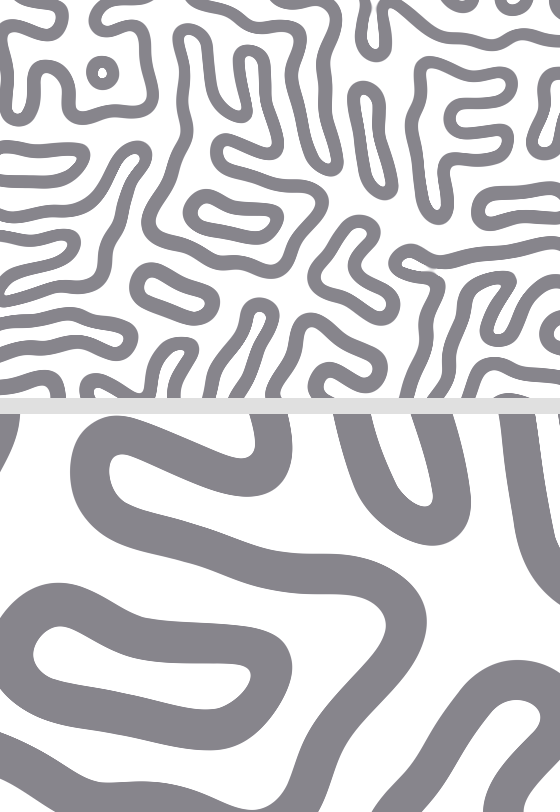
Top: the whole. Bottom: its middle third, enlarged.
Reproduce this pattern procedurally as a WebGL 2 fragment shader.

```glsl
#version 300 es
precision highp float;

uniform vec2 u_resolution;
out vec4 fragColor;

const vec3 PAPER = vec3(1.0);
const vec3 INK = vec3(0.53, 0.52, 0.55);
const float CELLS = 6.6;      // grid cells per canvas height
const float JITTER = 0.27;    // scatter of the graph nodes
const float ROUNDING = 0.1;   // softens the crease along each segment
const float SHARPNESS = 10.0; // smooth minimum: higher means tighter bends

vec2 hash22(vec2 p) {
    vec3 q = fract(p.xyx * vec3(0.1031, 0.1030, 0.0973));
    q += dot(q, q.yzx + 33.33);
    return fract((q.xx + q.yz) * q.zy);
}

vec2 scatter(vec2 node, float seed) {
    return node + JITTER * (hash22(node + seed) - 0.5);
}

// Each node reaches for one neighbour: 0 right, 1 up, 2 left, 3 down
float reach(vec2 node) {
    return floor(4.0 * hash22(node + 7.0).x);
}

// Exponential closeness, to be summed into a smooth minimum
float closeness(vec2 p, vec2 a, vec2 b) {
    vec2 ab = b - a;
    float t = clamp(dot(p - a, ab) / dot(ab, ab), 0.0, 1.0);
    vec2 offset = p - a - t * ab;
    return exp(-SHARPNESS * sqrt(dot(offset, offset) + ROUNDING * ROUNDING));
}

vec2 rotate(vec2 p, float angle) {
    float c = cos(angle), s = sin(angle);
    return vec2(c * p.x - s * p.y, s * p.x + c * p.y);
}

vec2 bend(vec2 p) {
    p = rotate(p, 0.2);
    p += 0.32 * sin(p.yx * vec2(0.8, 0.7) + vec2(1.0, 3.1));
    return p + 0.1 * sin(p.yx * vec2(2.3, 1.9) + vec2(0.4, 2.2));
}

// Difference of the distances to a random graph and to its dual graph.
// The zero line winds between both as long meanders.
float meanderField(vec2 canvasPoint) {
    vec2 p = bend(canvasPoint) + 40.0;
    vec2 cell = floor(p);
    float graph = 0.0, dual = 0.0;
    for (int j = -2; j <= 2; j++) {
        for (int i = -2; i <= 2; i++) {
            vec2 node = cell + vec2(i, j);
            vec2 start = scatter(node, 19.0);
            vec2 center = scatter(node + 0.5, 53.0);
            float own = reach(node);
            dual += 0.5 * closeness(p, center, center + 0.01);
            for (int k = 0; k < 2; k++) {
                float way = float(k);
                vec2 axis = vec2(1.0 - way, way);
                bool joined = own == way || reach(node + axis) == way + 2.0;
                if (joined) {
                    graph += closeness(p, start, scatter(node + axis, 19.0));
                } else {
                    vec2 across = node + 0.5 - axis.yx;
                    dual += closeness(p, center, scatter(across, 53.0));
                }
            }
        }
    }
    return log(dual / graph) / SHARPNESS;
}

// Distance to the zero line, from the field and its slope
float meanderDistance(vec2 p) {
    const float STEP = 0.02;
    float f = meanderField(p);
    vec2 slope = vec2(meanderField(p + vec2(STEP, 0.0)) - f,
                      meanderField(p + vec2(0.0, STEP)) - f) / STEP;
    return abs(f) / max(length(slope), 0.8);
}

// Strokes swell gently, and thin out towards the top
float strokeRadius(vec2 p, float height) {
    float swell = sin(p.x * 1.3 + 0.8) * sin(p.y * 1.1 + 2.0);
    return mix(0.136, 0.11, height) + 0.012 * swell;
}

void main() {
    vec2 uv = gl_FragCoord.xy / u_resolution.y;
    vec2 p = uv * CELLS;
    float edge = 0.75 * CELLS / u_resolution.y;
    float d = meanderDistance(p) - strokeRadius(p, uv.y);
    float ink = 1.0 - smoothstep(-edge, edge, d);
    fragColor = vec4(mix(PAPER, INK, ink), 1.0);
}
```
